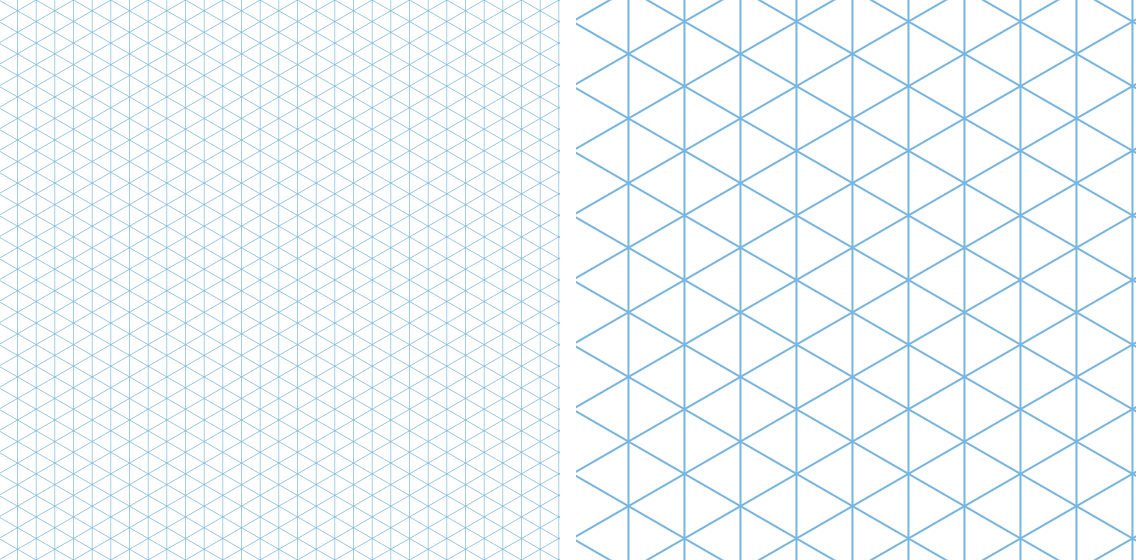
Left, the full canvas; right, a detail of the centre.
A Shadertoy shader for this pattern:

```glsl
const float COLUMNS = 30.0;        // vertical lines across the canvas
const float ROWS = 26.0;           // rhombus heights down the canvas
const float LINE_WIDTH = 0.0012;
const float GRID_SHIFT = -0.0021;
const vec3 PAPER = vec3(1.0);
const vec3 INK = vec3(0.47, 0.71, 0.87);

// Distance to the nearest of the parallel lines where dot(p, frequency) is whole
float lineDistance(vec2 p, vec2 frequency) {
    float phase = dot(p, frequency);
    return abs(phase - round(phase)) / length(frequency);
}

// Share of a pixel-wide window covered by a line, valid below one pixel too
float lineCoverage(float dist, float width, float pixel) {
    float inner = max(dist - 0.5 * pixel, -0.5 * width);
    float outer = min(dist + 0.5 * pixel, 0.5 * width);
    return clamp((outer - inner) / pixel, 0.0, 1.0);
}

// Three line families crossing at shared vertices
float isometricGrid(vec2 p, float width, float pixel) {
    float blank = 1.0;
    for (int i = -1; i <= 1; i++) {
        float slant = float(i);
        vec2 frequency = i == 0 ? vec2(COLUMNS, 0.0)
                                : vec2(0.5 * COLUMNS * slant, ROWS);
        blank *= 1.0 - lineCoverage(lineDistance(p, frequency), width, pixel);
    }
    return 1.0 - blank;
}

void mainImage(out vec4 fragColor, in vec2 fragCoord) {
    vec2 uv = fragCoord / iResolution.xy;
    float pixel = 1.0 / min(iResolution.x, iResolution.y);

    float ink = isometricGrid(uv - vec2(GRID_SHIFT, 0.0), LINE_WIDTH, pixel);
    fragColor = vec4(mix(PAPER, INK, ink), 1.0);
}
```
